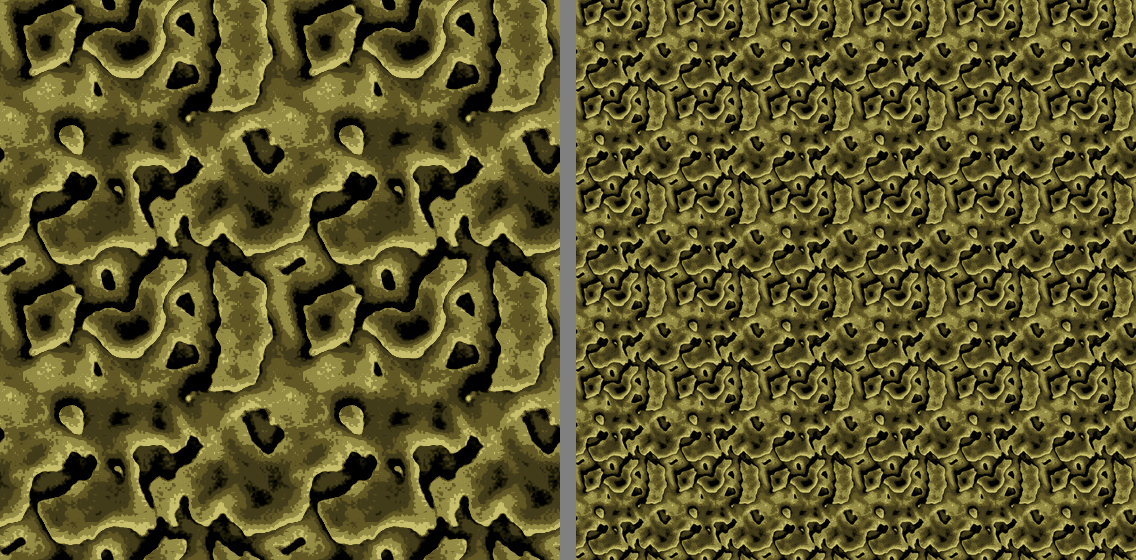
Left, the tile; right, the same tile 3 across and 3 down.
Reproduce this texture procedurally as a three.js fragment shader.

```glsl
// Gnarled olive rock in two by two repeats: lumps with bright rims around black hollows.
// A field of layered sines with whole frequencies wraps on every side; its sawtooth
// climbs from shadow to rim, is lit from the side, then stepped through six tones.
varying vec2 vUv;

const float TAU = 6.2831853;

float hash(vec2 cell) {
  return fract(sin(dot(cell, vec2(12.99, 78.23))) * 4375.85);
}

// Plane waves fanned out evenly up to a given frequency, with a variance near one
float waves(vec2 p, float reach, float seed) {
  float sum = 0.0;
  for (int i = 0; i < 14; i++) {
    float n = float(i);
    float angle = n * 2.4 + seed;
    float radius = reach * mix(0.3, 1.0, sqrt((n + 0.5) / 14.0));
    vec2 frequency = floor(radius * vec2(cos(angle), sin(angle)) + 0.5);
    sum += sin(TAU * (dot(frequency, p) + hash(vec2(n, seed))));
  }
  return sum / 2.65;
}

// Grain between random lattice values, wrapping after a whole count
float grain(vec2 p, float count) {
  vec2 cell = floor(p * count);
  vec2 f = smoothstep(0.0, 1.0, fract(p * count));
  vec2 a = mod(cell, count);
  vec2 b = mod(cell + 1.0, count);
  return mix(mix(hash(a), hash(vec2(b.x, a.y)), f.x),
             mix(hash(vec2(a.x, b.y)), hash(b), f.x), f.y) - 0.5;
}

// Lobes and rings of the rock, leaning slightly downward
float ground(vec2 p) {
  return -p.y
    + 0.42 * waves(p, 3.7, 3.0)
    + 0.17 * waves(p, 7.0, 31.0)
    + 0.045 * waves(p, 17.0, 67.0);
}

// Soft step between neighbouring tones
vec3 addTone(vec3 below, vec3 above, float level, float tone) {
  return mix(below, above, smoothstep(level - 0.04, level + 0.04, tone));
}

void main() {
  vec2 tile = vUv * 2.0;

  // Twist the ground so that the lumps curl
  vec2 p = tile + 0.02 * vec2(
    sin(TAU * (3.0 * tile.y + 2.0 * tile.x + 0.2)),
    sin(TAU * (3.0 * tile.x - tile.y + 0.6)));

  // Slow climb to the rim, steep fall into the hollow along a chipped edge
  float height = ground(p);
  float layer = fract(height + 0.07 * grain(tile, 64.0));
  float tone = layer * (1.0 - smoothstep(0.93, 1.0, layer));

  // Slopes facing down and right catch the light
  tone += 0.9 * (ground(p + vec2(0.011, -0.018)) - height);

  // Mottled wear, with a grain that roughens the bright parts most
  tone += 0.06 * waves(p, 12.0, 101.0);
  tone += (0.1 + 0.2 * layer) * grain(tile, 128.0);

  // Tones from shadow to rim
  vec3 color = vec3(0.0);
  color = addTone(color, vec3(0.12, 0.11, 0.03), 0.12, tone);
  color = addTone(color, vec3(0.26, 0.23, 0.10), 0.20, tone);
  color = addTone(color, vec3(0.38, 0.34, 0.14), 0.42, tone);
  color = addTone(color, vec3(0.58, 0.55, 0.27), 0.67, tone);
  color = addTone(color, vec3(0.78, 0.75, 0.42), 0.95, tone);
  gl_FragColor = vec4(color, 1.0);
}
```
